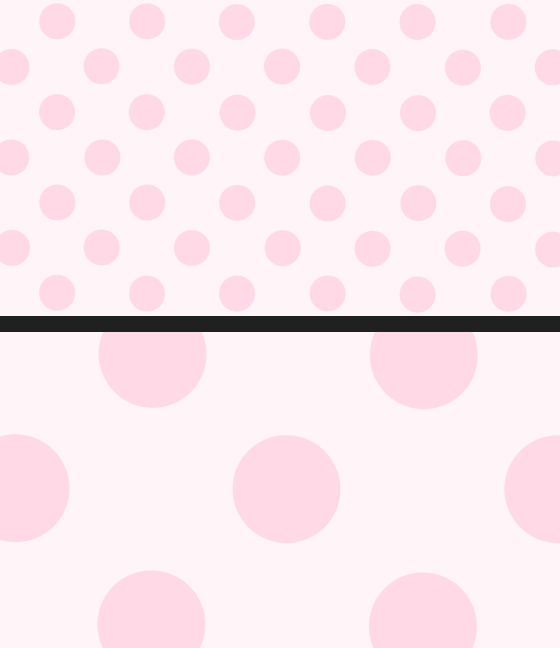
Top, the full canvas; bottom, a detail of the centre.
Reproduce this pattern procedurally as a WebGL 2 fragment shader.

```glsl
#version 300 es
precision highp float;
// Staggered polka dots in pale pink on a near-white pink ground.
// Each pixel finds the nearest lattice cell, nudges that cell's centre by
// a small hash, and shades the disc by its signed distance.

uniform vec2 u_resolution;
out vec4 fragColor;

// Lengths are fractions of the canvas height
const vec2 PITCH = vec2(0.2856, 0.1435);   // dot spacing along a row, row spacing
const vec2 FIRST_DOT = vec2(0.1798, 0.0724);
const float RADIUS = 0.0569;
const float TILT = 0.0024;                 // rows sink slightly to the right
const float JITTER = 0.0018;               // largest offset of a dot centre

const vec3 GROUND = vec3(1.0, 0.961, 0.973);
const vec3 DOT = vec3(1.0, 0.851, 0.898);

vec2 hash22(vec2 p) {
    vec3 q = fract(p.xyx * vec3(0.1031, 0.1030, 0.0973));
    q += dot(q, q.yzx + 33.33);
    return fract((q.xx + q.yz) * q.zy);
}

// Signed distance to the nearest dot of a brick-offset lattice
float dotLattice(vec2 p, vec2 pitch, float radius, float jitter) {
    float row = floor(p.y / pitch.y + 0.5);
    float shift = -0.5 * mod(row, 2.0);
    float column = floor(p.x / pitch.x - shift + 0.5);
    vec2 centre = vec2(column + shift, row) * pitch;
    centre += jitter * (2.0 * hash22(vec2(column, row) + 17.0) - 1.0);
    return length(p - centre) - radius;
}

// Antialiased coverage of a signed distance
float coverage(float dist, float pixel) {
    return 1.0 - smoothstep(-0.75 * pixel, 0.75 * pixel, dist);
}

void main() {
    float pixel = 1.0 / u_resolution.y;
    vec2 p = gl_FragCoord.xy * pixel;
    p.y += TILT * p.x;

    float dist = dotLattice(p - FIRST_DOT, PITCH, RADIUS, JITTER);
    fragColor = vec4(mix(GROUND, DOT, coverage(dist, pixel)), 1.0);
}
```
